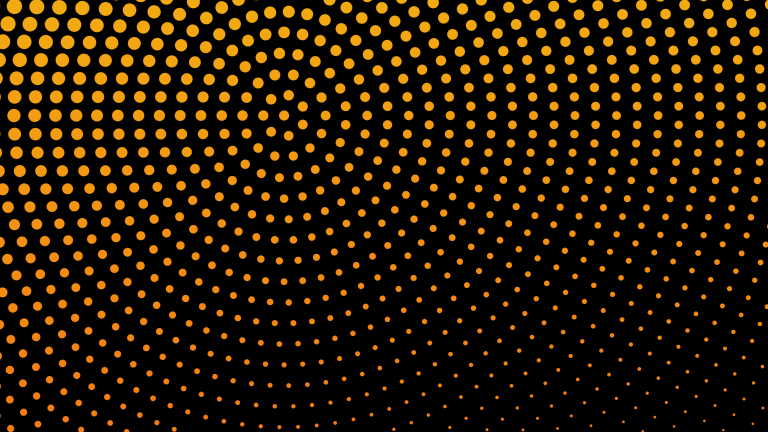
Reproduce this background procedurally as a WebGL 2 fragment shader.

```glsl
#version 300 es
precision highp float;

uniform vec2 u_resolution;
out vec4 outColor;

const float TAU = 6.2831853;

// Layout, in units of the canvas height
const vec2  RING_CENTER  = vec2(0.6576, 0.7326);
const float RING_SPACING = 0.0481;
const float DOTS_PER_RING_STEP = 7.0;

// Dot size: shrinks quickly from the left edge and steadily downwards
const float BASE_RADIUS   = 0.0094;
const float LEFT_GROWTH   = 0.0062;
const float LEFT_FALLOFF  = 0.65;
const float HEIGHT_GROWTH = 0.0098;
const float MIN_RADIUS    = 0.0020;
const float EDGE_PIXELS   = 0.7;

const vec3 BACKGROUND = vec3(0.0);
const vec3 LOW_COLOR  = vec3(0.96, 0.48, 0.07);
const vec3 HIGH_COLOR = vec3(0.95, 0.67, 0.07);

// Center of the closest dot on concentric rings of 7, 14, 21... dots
vec2 nearestDot(vec2 point) {
    vec2 offset = point - RING_CENTER;
    float ring = floor(length(offset) / RING_SPACING + 0.5);
    if (ring < 0.5) return RING_CENTER;

    // Angles start at the left side of each ring
    float stepAngle = TAU / (DOTS_PER_RING_STEP * ring);
    float angle = floor(atan(offset.y, -offset.x) / stepAngle + 0.5) * stepAngle;
    return RING_CENTER + ring * RING_SPACING * vec2(-cos(angle), sin(angle));
}

float dotRadius(vec2 center) {
    float radius = BASE_RADIUS
        + LEFT_GROWTH * exp(-center.x / LEFT_FALLOFF)
        + HEIGHT_GROWTH * (center.y - RING_CENTER.y);
    return max(radius, MIN_RADIUS);
}

void main() {
    vec2 point = gl_FragCoord.xy / u_resolution.y;
    vec2 center = nearestDot(point);

    // Smooth disc coverage
    float edge = EDGE_PIXELS / u_resolution.y;
    float distanceToEdge = length(point - center) - dotRadius(center);
    float coverage = 1.0 - smoothstep(-edge, edge, distanceToEdge);

    // Orange at the bottom, amber at the top
    vec3 dotColor = mix(LOW_COLOR, HIGH_COLOR, clamp(center.y, 0.0, 1.0));
    outColor = vec4(mix(BACKGROUND, dotColor, coverage), 1.0);
}
```
